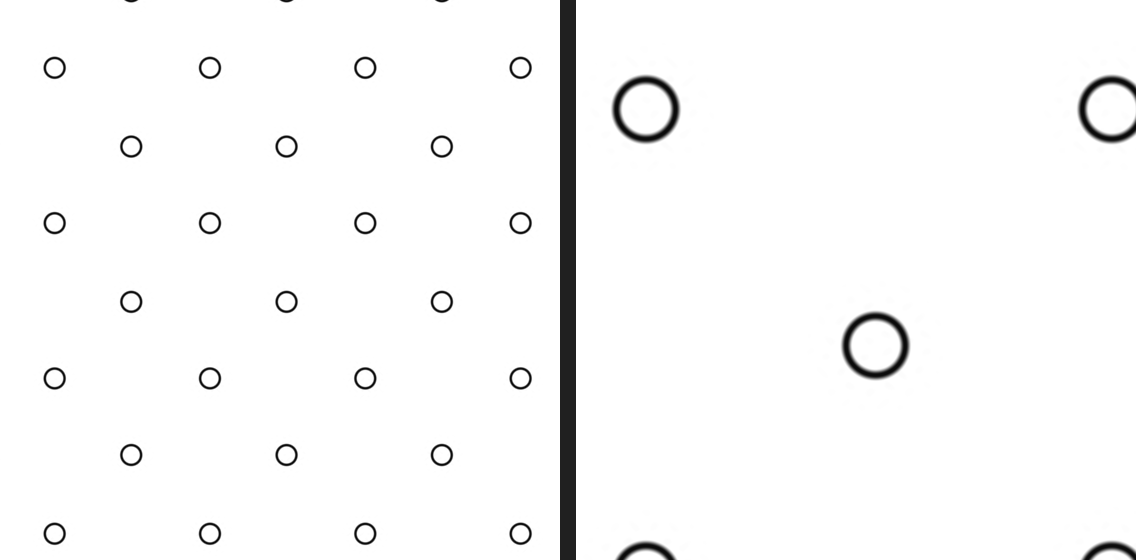
Left: the whole. Right: its middle third, enlarged.
Give the GLSL for this pattern, as a Shadertoy shader.

```glsl
// Small outlined rings on a white ground, in staggered rows.
// Two square lattices, offset by half a pitch, each give their nearest ring;
// centres snap to a coarse grid, and faint specks surround each ring.

#define GRID 256.0                // grid units across the canvas
#define PITCH vec2(70.9, 70.8)    // spacing of rings in one lattice
#define ORIGIN vec2(25.0, 31.45)  // first ring, from the top left
#define RING_RADIUS 4.5
#define LINE_WIDTH 1.1
#define SOFTNESS 0.45             // half width of the line's soft edge
#define SPECK_REACH 8.0           // how far specks spread from a ring
#define SPECK_STRENGTH 0.012
#define INK vec3(0.04)
#define PAPER vec3(1.0)

// Distance to the nearest ring centre of a lattice, snapped to whole units.
float latticeDistance(vec2 p, vec2 origin) {
    vec2 cell = floor((p - origin) / PITCH + 0.5);
    vec2 centre = floor(origin + cell * PITCH + 0.5);
    return length(p - centre);
}

// Irregular fine mottling from layered sines, in 0..1.
float mottle(vec2 p) {
    float waves = sin(p.x * 2.1 + 1.7 * sin(p.y * 0.9))
                + sin(p.y * 2.4 + 1.3 * sin(p.x * 1.1));
    return smoothstep(0.6, 1.8, waves);
}

void mainImage(out vec4 fragColor, in vec2 fragCoord) {
    vec2 uv = fragCoord / iResolution.xy;
    vec2 p = vec2(uv.x, 1.0 - uv.y) * GRID;
    float pixel = GRID / iResolution.y;

    // Nearest centre among the main and the staggered rows.
    float centreDist = min(latticeDistance(p, ORIGIN),
                           latticeDistance(p, ORIGIN + 0.5 * PITCH));

    // Ring outline with a soft edge.
    float edge = abs(centreDist - RING_RADIUS) - 0.5 * LINE_WIDTH;
    float soft = max(SOFTNESS, 0.7 * pixel);
    float ink = 1.0 - smoothstep(-soft, soft, edge);

    // Barely visible specks close to each ring.
    float halo = 1.0 - smoothstep(0.0, SPECK_REACH, abs(centreDist - RING_RADIUS));
    vec3 ground = PAPER - SPECK_STRENGTH * halo * mottle(p);

    fragColor = vec4(mix(ground, INK, ink), 1.0);
}
```
